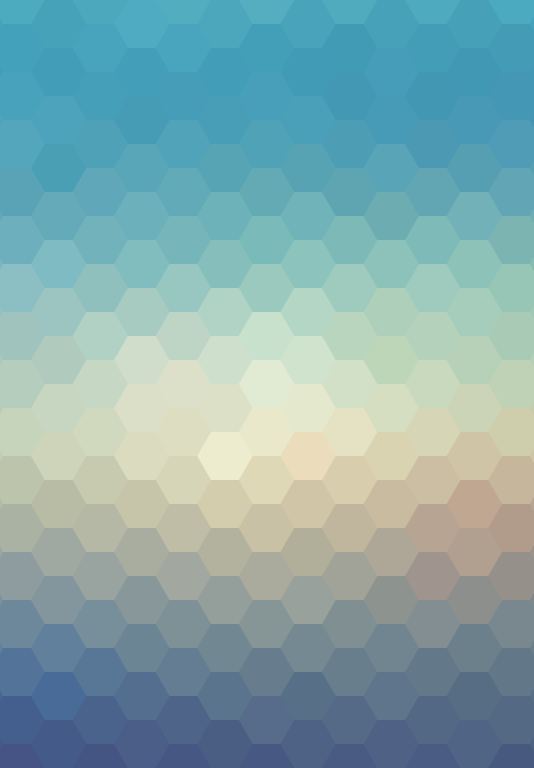
A WebGL 2 fragment shader for this background:

```glsl
#version 300 es
precision highp float;
// Honeycomb of flat hexagons coloured like a hazy sunset over the sea.
// Each cell samples one colour field at its centre: three vertical ramps
// blended sideways, local tints and a little gradient noise.

uniform vec2 u_resolution;
out vec4 fragColor;

const float ROWS = 16.0;            // cells per canvas height
const float COLUMN_STEP = 0.8660254; // column spacing in cell heights
const float CENTRE_X = 0.499;       // centre column, share of the width
const float NOISE_SCALE = 0.63;
const float NOISE_AMOUNT = 0.035;
const float TINT_STRENGTH = 0.7;

// Colour ramps from the top to the bottom of the canvas
const int STOPS = 13;
const vec3 LEFT_RAMP[STOPS] = vec3[STOPS](
    vec3(.29, .66, .74), vec3(.26, .62, .73), vec3(.30, .64, .73),
    vec3(.37, .65, .73), vec3(.45, .70, .75), vec3(.61, .76, .75),
    vec3(.70, .80, .74), vec3(.78, .82, .72), vec3(.69, .72, .64),
    vec3(.55, .61, .63), vec3(.38, .51, .60), vec3(.28, .39, .58),
    vec3(.26, .32, .51));
const vec3 MIDDLE_RAMP[STOPS] = vec3[STOPS](
    vec3(.33, .68, .75), vec3(.26, .62, .73), vec3(.28, .615, .71),
    vec3(.39, .67, .71), vec3(.51, .75, .73), vec3(.73, .85, .78),
    vec3(.88, .92, .83), vec3(.925, .91, .78), vec3(.82, .78, .65),
    vec3(.67, .675, .62), vec3(.48, .56, .58), vec3(.345, .44, .54),
    vec3(.28, .345, .51));
const vec3 RIGHT_RAMP[STOPS] = vec3[STOPS](
    vec3(.28, .65, .74), vec3(.26, .60, .71), vec3(.27, .58, .70),
    vec3(.39, .65, .71), vec3(.53, .74, .70), vec3(.65, .80, .72),
    vec3(.745, .82, .71), vec3(.815, .785, .65), vec3(.71, .63, .56),
    vec3(.56, .56, .54), vec3(.43, .51, .55), vec3(.33, .42, .51),
    vec3(.29, .36, .51));

// Local tints: offset from the centre column, height, radius; then colour
const int TINTS = 9;
const vec3 TINT_PLACE[TINTS] = vec3[TINTS](
    vec3(.057, .406, .045), vec3(.27, .32, .065), vec3(.217, .25, .045),
    vec3(-.13, .486, .065), vec3(-.27, .10, .055), vec3(.157, .544, .055),
    vec3(.11, .86, .045), vec3(-.27, .78, .035), vec3(-.053, .406, .035));
const vec3 TINT_COLOUR[TINTS] = vec3[TINTS](
    vec3(.94, .87, .74), vec3(.75, .63, .55), vec3(.64, .58, .56),
    vec3(.89, .87, .77), vec3(.27, .42, .60), vec3(.74, .84, .71),
    vec3(.25, .58, .69), vec3(.28, .62, .71), vec3(.94, .94, .82));

vec3 ramp(const vec3 stops[STOPS], float t) {
    float s = clamp(t, 0.0, 1.0) * float(STOPS - 1);
    int i = min(int(s), STOPS - 2);
    return mix(stops[i], stops[i + 1], s - float(i));
}

vec2 gradient(vec2 cell) {
    vec3 h = fract(cell.xyx * vec3(.1031, .1030, .0973));
    h += dot(h, h.yzx + 33.33);
    float angle = 6.28318 * fract((h.x + h.y) * h.z);
    return vec2(cos(angle), sin(angle));
}

float gradientNoise(vec2 p) {
    vec2 i = floor(p), f = p - i, o = vec2(0, 1);
    vec2 w = f * f * f * (f * (f * 6.0 - 15.0) + 10.0);
    float low = mix(dot(gradient(i), f), dot(gradient(i + o.yx), f - o.yx), w.x);
    float high = mix(dot(gradient(i + o), f - o), dot(gradient(i + 1.0), f - 1.0), w.x);
    return mix(low, high, w.y);
}

// Colour field; p is in canvas heights, x measured from the centre column
vec3 fieldColour(vec2 p) {
    float across = p.x * 2.0 * u_resolution.y / u_resolution.x;
    float down = 1.0 - p.y;
    vec3 side = across < 0.0 ? ramp(LEFT_RAMP, down) : ramp(RIGHT_RAMP, down);
    vec3 colour = mix(ramp(MIDDLE_RAMP, down), side, min(abs(across), 1.0));
    for (int i = 0; i < TINTS; i++) {
        vec2 d = (p - TINT_PLACE[i].xy) / TINT_PLACE[i].z;
        colour = mix(colour, TINT_COLOUR[i], TINT_STRENGTH * exp(-dot(d, d)));
    }
    return colour + NOISE_AMOUNT * gradientNoise(p * ROWS * NOISE_SCALE + 40.0);
}

// Signed distance to a flat-topped hexagon of height one
float hexagon(vec2 p) {
    p = abs(p);
    return max(p.y, dot(p, vec2(COLUMN_STEP, 0.5))) - 0.5;
}

void main() {
    float pixel = ROWS / u_resolution.y;
    vec2 p = (gl_FragCoord.xy - vec2(CENTRE_X * u_resolution.x, 0.0)) * pixel;
    float column = round(p.x / COLUMN_STEP);
    vec4 sum = vec4(0.0);
    // Blend nearby cells by their pixel coverage
    for (int c = -1; c <= 1; c++) {
        float k = column + float(c);
        float shift = 0.5 * mod(k, 2.0);
        for (int r = -1; r <= 1; r++) {
            vec2 centre = vec2(k * COLUMN_STEP, round(p.y - shift) + shift + float(r));
            float cover = clamp(0.5 - hexagon(p - centre) / pixel, 0.0, 1.0);
            if (cover > 0.0) sum += cover * vec4(fieldColour(centre / ROWS), 1.0);
        }
    }
    fragColor = vec4(sum.rgb / max(sum.a, 0.001), 1.0);
}
```
